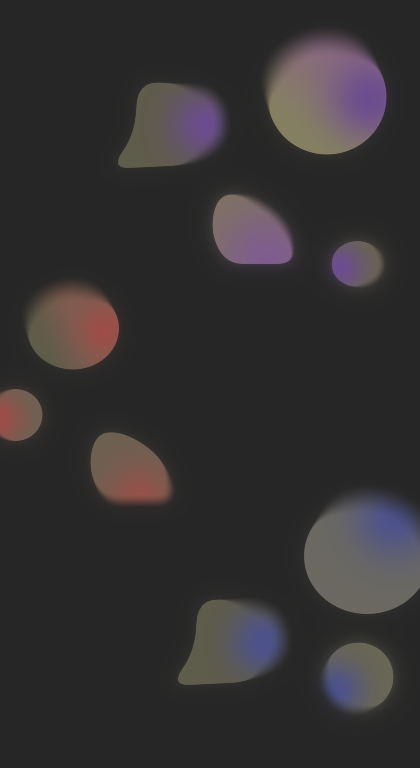
Reproduce this background procedurally as a Shadertoy shader.

```glsl
// Soft pebbles in purple, red and blue, each blurred on one side, on charcoal.

// Approximate signed distance to an ellipse of radii r.
float ellipse(vec2 q, vec2 r) {
    float k = length(q / r);
    return k * (k - 1.0) / max(length(q / (r * r)), 1e-4);
}

// Point on the closed quadratic spline guided by eight control points.
vec2 splinePoint(vec2 c[8], float t) {
    int i = int(t);
    float f = fract(t);
    vec2 a = c[i % 8], b = c[(i + 1) % 8], e = c[(i + 2) % 8];
    return mix(mix((a + b) * 0.5, b, f), mix(b, (b + e) * 0.5, f), f);
}

// Signed distance to the spline, walked as short segments.
float spline(vec2 q, vec2 c[8]) {
    if (length(q) > 1.3) return length(q) - 0.7;
    float nearest = 1e3, side = 1.0;
    vec2 a = splinePoint(c, 0.0);
    for (int i = 1; i <= 48; i++) {
        vec2 b = splinePoint(c, float(i) / 6.0);
        vec2 e = b - a, w = q - a;
        vec2 gap = w - e * clamp(dot(w, e) / max(dot(e, e), 1e-8), 0.0, 1.0);
        nearest = min(nearest, dot(gap, gap));
        if ((a.y > q.y) != (b.y > q.y) && q.x < a.x + e.x * (q.y - a.y) / e.y) side = -side;
        a = b;
    }
    return side * sqrt(nearest);
}

float fin(vec2 q) {
    return spline(q, vec2[8](vec2(-0.35, -0.43), vec2(0.08, -0.42), vec2(0.48, -0.29), vec2(0.54, 0.13),
                             vec2(0.20, 0.40), vec2(-0.22, 0.42), vec2(-0.62, 0.44), vec2(-0.365, 0.08)));
}

float egg(vec2 q) {
    return spline(q, vec2[8](vec2(-0.36, -0.34), vec2(-0.11, -0.37), vec2(0.20, -0.20), vec2(0.38, 0.03),
                             vec2(0.42, 0.34), vec2(0.07, 0.34), vec2(-0.27, 0.34), vec2(-0.43, 0.02)));
}

// Lay one pebble: spot = tint centre and radius, soft = blurred side and blur width.
void pebble(inout vec3 col, float d, vec2 q, vec3 base, vec3 tint, vec3 spot, vec3 soft, float halo) {
    float facing = dot(q, normalize(soft.xy)) / max(length(q), 1e-3);
    float width = mix(5.0 / iResolution.y, soft.z, smoothstep(0.0, 0.9, facing));
    float body = smoothstep(width, -width, d);
    float glow = halo * exp(-max(d, 0.0) / 0.07);
    vec2 s = (q - spot.xy) / spot.z;
    vec3 paint = mix(base, tint, exp(-dot(s, s)));
    col = mix(col, paint, max(body, glow));
}

void mainImage(out vec4 fragColor, in vec2 fragCoord) {
    // Canvas is 4.2 by 7.68 units, with y running down from the top.
    vec2 uv = fragCoord / iResolution.xy;
    vec2 p = vec2(uv.x, 1.0 - uv.y) * vec2(4.2, 7.68);
    vec3 col = vec3(0.149);
    vec3 khaki = vec3(0.37, 0.36, 0.29);
    vec3 violet = vec3(0.42, 0.30, 0.56);
    vec3 red = vec3(0.62, 0.30, 0.28);
    vec3 blue = vec3(0.30, 0.32, 0.55);
    vec2 q;

    // Purple group
    q = p - vec2(3.27, 0.97);
    vec3 dusk = mix(vec3(0.52, 0.50, 0.38), vec3(0.54, 0.41, 0.50),
                    smoothstep(-0.5, 0.6, dot(q, vec2(0.5, -0.85))));
    pebble(col, ellipse(q, vec2(0.595, 0.575)), q, dusk, violet,
           vec3(0.42, 0.02, 0.38), vec3(-0.35, -1.0, 0.18), 0.12);
    q = p - vec2(1.72, 1.25);
    pebble(col, fin(q), q, khaki, violet, vec3(0.34, 0.0, 0.34), vec3(1.0, -0.1, 0.11), 0.14);
    q = p - vec2(2.53, 2.30);
    pebble(col, egg(q), q, vec3(0.49, 0.45, 0.38), vec3(0.50, 0.36, 0.56),
           vec3(0.15, 0.30, 0.50), vec3(0.8, -0.7, 0.08), 0.24);
    q = p - vec2(3.575, 2.64);
    pebble(col, ellipse(q, vec2(0.26, 0.23)), q, vec3(0.41, 0.39, 0.32), violet,
           vec3(-0.18, 0.04, 0.24), vec3(1.0, 0.4, 0.06), 0.32);

    // Red group
    q = p - vec2(0.73, 3.285);
    vec3 clay = mix(khaki, vec3(0.50, 0.36, 0.31), smoothstep(-0.45, 0.15, q.x - 0.5 * q.y));
    pebble(col, ellipse(q, vec2(0.46, 0.41)), q, clay, red,
           vec3(0.32, 0.02, 0.24), vec3(-0.35, -1.0, 0.15), 0.14);
    q = p - vec2(0.155, 4.15);
    pebble(col, ellipse(q, vec2(0.27, 0.26)), q, vec3(0.43, 0.38, 0.32), red,
           vec3(-0.17, 0.04, 0.24), vec3(-1.0, 0.0, 0.05), 0.20);
    q = p - vec2(1.31, 4.68);
    pebble(col, egg(q), q, vec3(0.42, 0.38, 0.32), vec3(0.58, 0.32, 0.29),
           vec3(0.10, 0.30, 0.36), vec3(0.25, 1.0, 0.08), 0.18);

    // Blue group
    q = p - vec2(3.67, 5.56);
    pebble(col, ellipse(q, vec2(0.63, 0.58)), q, vec3(0.42, 0.41, 0.38), blue,
           vec3(0.28, -0.38, 0.40), vec3(0.45, -1.0, 0.18), 0.12);
    q = p - vec2(2.32, 6.42);
    pebble(col, fin(q), q, khaki, blue, vec3(0.32, 0.0, 0.32), vec3(1.0, -0.3, 0.13), 0.16);
    q = p - vec2(3.585, 6.77);
    pebble(col, ellipse(q, vec2(0.35, 0.345)), q, vec3(0.41, 0.40, 0.33), blue,
           vec3(-0.23, 0.13, 0.27), vec3(-0.7, 0.7, 0.10), 0.32);

    fragColor = vec4(col, 1.0);
}
```
